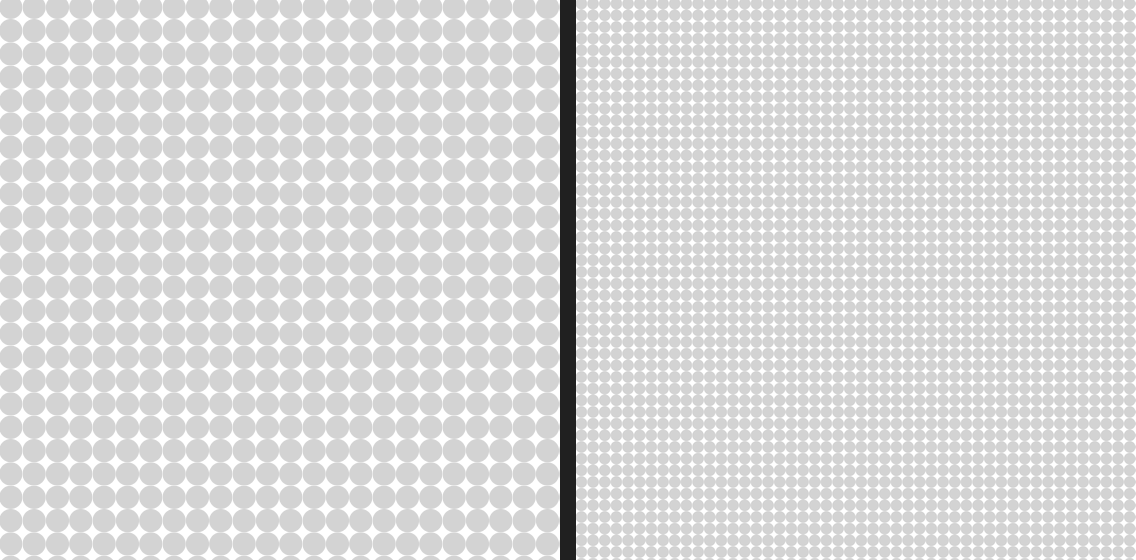
Left: one tile. Right: repeated 2 by 2.
Give the GLSL for this pattern, as a WebGL 1 fragment shader.

```glsl
precision highp float;

uniform vec2 u_resolution;

const float REPEATS = 24.0;
const float DOT_RADIUS = 0.498;
const vec2 GRID_SHIFT = vec2(-0.038, 0.1875);
const vec3 PAPER = vec3(1.0);
const vec3 DOT_GRAY = vec3(0.827);

// Position inside the repeating cell, measured from its centre
vec2 cellPosition(vec2 uv, float repeats, vec2 shift) {
    return fract(uv * repeats - shift) - 0.5;
}

float circleDistance(vec2 p, float radius) {
    return length(p) - radius;
}

// Smooth coverage of a shape across one pixel
float coverage(float dist, float pixel) {
    return clamp(0.5 - dist / pixel, 0.0, 1.0);
}

void main() {
    vec2 uv = gl_FragCoord.xy / u_resolution;
    float pixel = REPEATS / min(u_resolution.x, u_resolution.y);

    // Grid of touching dots
    vec2 cell = cellPosition(uv, REPEATS, GRID_SHIFT);
    float dotMask = coverage(circleDistance(cell, DOT_RADIUS), pixel);

    gl_FragColor = vec4(mix(PAPER, DOT_GRAY, dotMask), 1.0);
}
```
